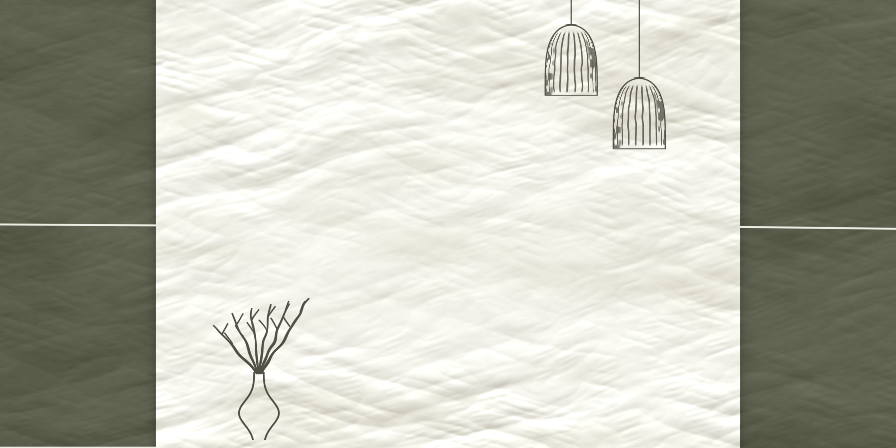
Write a Shadertoy shader that draws this background.

```glsl
// A crumpled cream paper sheet between two olive panels, with ink sketches of
// two hanging lamps and a vase of twigs. Paper relief comes from ridged value
// noise lit by finite differences; ink lines are thresholded distances.

const vec3 PAPER_LIGHT = vec3(0.962, 0.960, 0.932);
const vec3 PAPER_SHADE = vec3(0.905, 0.900, 0.850);
const vec3 OLIVE_LIGHT = vec3(0.378, 0.388, 0.316);
const vec3 OLIVE_DARK = vec3(0.335, 0.345, 0.275);
const vec3 INK = vec3(0.23, 0.22, 0.18);
const vec2 SHEET = vec2(0.348, 1.652); // left and right paper edges

float hash(vec2 p) {
    return fract(sin(dot(p, vec2(127.1, 311.7))) * 43758.5453);
}

float noise(vec2 p) {
    vec2 i = floor(p), f = fract(p);
    f = f * f * (3.0 - 2.0 * f);
    return mix(mix(hash(i), hash(i + vec2(1, 0)), f.x),
               mix(hash(i + vec2(0, 1)), hash(i + vec2(1, 1)), f.x), f.y);
}

float fbm(vec2 p) {
    float sum = 0.0, amp = 0.5;
    for (int i = 0; i < 4; i++) {
        sum += amp * noise(p);
        p = p * 2.03 + 17.3;
        amp *= 0.5;
    }
    return sum;
}

// Long, mostly horizontal folds with alternating tilt.
float foldHeight(vec2 p) {
    float sum = 0.0, freq = 1.0;
    p.y += 0.035 * noise(p * vec2(5.0, 9.0));
    for (int i = 0; i < 5; i++) {
        float tilt = (mod(float(i), 2.0) - 0.5) * 0.55;
        vec2 q = vec2(p.x, p.y + tilt * p.x) * vec2(2.8, 10.0) * freq;
        sum += (1.0 - abs(2.0 * noise(q + 31.7 * float(i)) - 1.0)) / freq;
        freq *= 1.65;
    }
    return sum;
}

float foldLight(vec2 p) {
    return foldHeight(p + vec2(-0.001, 0.003)) - foldHeight(p - vec2(-0.001, 0.003));
}

float stroke(float d, float halfWidth, float aa) {
    return 1.0 - smoothstep(halfWidth - aa, halfWidth + aa, d);
}

// Distance to a segment in x, position along it in y.
vec2 segment(vec2 p, vec2 a, vec2 b) {
    vec2 ab = b - a;
    float t = clamp(dot(p - a, ab) / dot(ab, ab), 0.0, 1.0);
    return vec2(length(p - a - ab * t), t);
}

// Domed lamp: cord, outline, rim and curved ribs; foot is the rim centre.
float lamp(vec2 p, vec2 foot, vec2 size, float aa) {
    vec2 q = p - foot;
    float t = q.y / size.y;
    float inside = step(0.0, t) * step(t, 1.02);
    float tc = clamp(t, 0.0, 1.0);
    float dome = (q.x * q.x) / (size.x * size.x) + pow(tc, 4.0) - 1.0;
    vec2 slope = vec2(2.0 * q.x / (size.x * size.x), 4.0 * pow(tc, 3.0) / size.y);
    float ink = stroke(abs(dome) / max(length(slope), 1.0), 0.0014, aa) * inside;

    float halfWidth = size.x * sqrt(max(1.0 - pow(tc, 4.0), 0.001));
    float u = q.x / halfWidth + 0.05 * (noise(q * 55.0 + foot * 90.0) - 0.5);
    float angle = asin(clamp(u, -1.0, 1.0)) * 3.5;
    float ribGap = abs(fract(angle) - 0.5) * halfWidth / 3.5;
    float ribs = stroke(ribGap, 0.0018, aa) * step(abs(u), 1.0);
    ribs *= smoothstep(0.03, 0.07, t) * (1.0 - smoothstep(0.86, 0.92, t));
    float scribble = smoothstep(0.45, 0.7, noise(q * vec2(180.0, 70.0)))
                   * smoothstep(0.6, 0.8, abs(u)) * step(abs(u), 1.0) * inside * step(t, 0.8);
    ink = max(ink, max(ribs * 0.85, scribble * 0.75));

    float rim = segment(q, vec2(-size.x, 0.0), vec2(size.x, 0.0)).x;
    float cord = segment(q, vec2(0.0, size.y), vec2(0.0, 2.0)).x;
    return max(ink, max(stroke(rim, 0.0013, aa) * 0.8, stroke(cord, 0.0013, aa)));
}

// Open vase outline with a round belly and straight neck.
float vase(vec2 p, float centre, float aa) {
    float y = (p.y - 0.078) / 0.038;
    float belly = 0.034 * exp(-y * y);
    float slope = 2.0 * y * belly / 0.038;
    float d = abs(abs(p.x - centre) - belly - 0.0105) / sqrt(1.0 + slope * slope);
    return stroke(d, 0.002, aa) * step(0.017, p.y) * step(p.y, 0.17);
}

// Fan of tapered branches, each with two short side shoots.
float twigs(vec2 p, vec2 root, float aa) {
    float ink = 0.0;
    p.x += 0.009 * (noise(p * 34.0) - 0.5);
    for (int i = 0; i < 6; i++) {
        float t = float(i) / 5.0;
        vec2 reach = vec2(mix(-0.102, 0.112, t), 0.105 + 0.06 * sqrt(t));
        vec2 stem = segment(p, root + vec2(mix(-0.007, 0.007, t), 0.0), root + reach);
        ink = max(ink, stroke(stem.x, mix(0.0034, 0.0018, stem.y), aa));
        for (int j = 0; j < 2; j++) {
            float side = float(j) * 2.0 - 1.0;
            vec2 knot = root + reach * (0.62 + 0.2 * float(j));
            vec2 shoot = segment(p, knot, knot + vec2(side * 0.014, 0.023));
            ink = max(ink, stroke(shoot.x, 0.0017, aa));
        }
    }
    return ink;
}

void mainImage(out vec4 fragColor, in vec2 fragCoord) {
    vec2 p = fragCoord / iResolution.y;
    float aa = 0.55 / iResolution.y;
    float relief = foldLight(p);
    float grain = noise(p * vec2(90.0, 220.0)) - 0.5;

    // Paper: warm stains, folds that calm down in the middle, fine fibres
    float calm = exp(-dot((p - vec2(1.0, 0.42)) * vec2(1.5, 4.0), (p - vec2(1.0, 0.42)) * vec2(1.5, 4.0)));
    float stain = fbm(p * vec2(3.0, 11.0) + 4.0);
    vec3 paper = mix(PAPER_SHADE, PAPER_LIGHT, smoothstep(0.2, 0.62, stain));
    paper += relief * mix(0.42, 0.16, calm) * vec3(0.95, 1.0, 1.1) + grain * 0.016;

    // Panels: mottled olive with soft shade beside the sheet and a pale seam
    float outside = max(SHEET.x - p.x, p.x - SHEET.y);
    vec3 panel = mix(OLIVE_DARK, OLIVE_LIGHT, smoothstep(0.2, 0.55, fbm(p * vec2(3.0, 7.0))));
    panel += relief * 0.12 + grain * 0.015;
    panel *= 1.0 - 0.2 * exp(-max(outside, 0.0) / 0.012);
    float seamY = p.x < 1.0 ? 0.499 - 0.006 * p.x : 0.4935 - 0.012 * (p.x - SHEET.y);
    float seam = stroke(abs(p.y - seamY), 0.0022, aa);
    seam = max(seam, stroke(p.y, 0.003, aa) * step(p.x, 1.0));
    panel = mix(panel, vec3(0.93, 0.93, 0.89), seam);

    // Ink sketches
    vec2 lampSize = vec2(0.058, 0.157);
    float ink = max(lamp(p, vec2(1.275, 0.787), lampSize, aa),
                    lamp(p, vec2(1.427, 0.668), lampSize, aa));
    ink = max(ink, max(vase(p, 0.578, aa), twigs(p, vec2(0.578, 0.168), aa)));
    paper = mix(paper, INK, ink * 0.88);

    vec3 color = mix(paper, panel, smoothstep(-aa, aa, outside));
    fragColor = vec4(clamp(color, 0.0, 1.0), 1.0);
}
```
